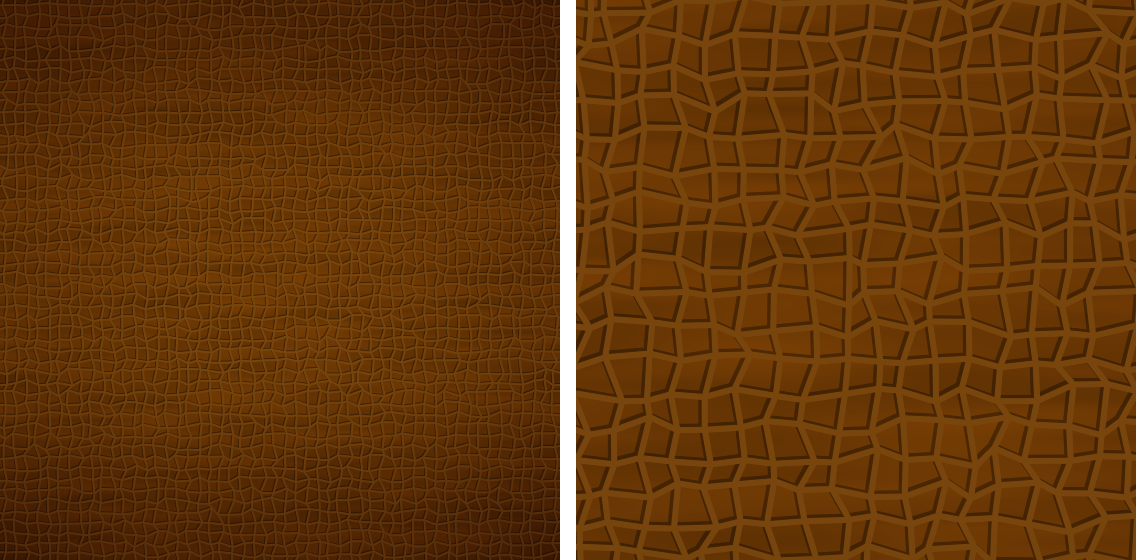
Left, the full canvas; right, a detail of the centre.
Give the GLSL for this texture, as a Shadertoy shader.

```glsl
// Brown embossed leather: a wrapped lattice of jittered corners joined by
// straight ridges, each casting a thin shadow up and to the left, over
// horizontally streaked hide with a soft periodic darkening at the borders.
#define CELLS 52.0
#define JITTER 0.31
#define RIDGE_HALF_WIDTH 0.095
#define SHADOW_SHIFT 0.10
#define SHADOW_STRENGTH 0.34
#define STREAK_STRENGTH 0.30
#define HIDE_DARK vec3(0.255, 0.105, 0.010)
#define HIDE_LIGHT vec3(0.415, 0.215, 0.014)
#define RIDGE_DARK vec3(0.320, 0.165, 0.040)
#define RIDGE_LIGHT vec3(0.470, 0.272, 0.050)

const float TAU = 6.2831853;

float hash(vec2 p) {
    return fract(sin(dot(p, vec2(127.1, 311.7))) * 43758.5453);
}

// Value noise that wraps after a whole number of cells
float wrappedNoise(vec2 uv, vec2 period) {
    vec2 p = uv * period;
    vec2 id = floor(p);
    vec2 f = smoothstep(0.0, 1.0, p - id);
    vec2 a = mod(id, period);
    vec2 b = mod(id + 1.0, period);
    float low = mix(hash(a), hash(vec2(b.x, a.y)), f.x);
    float high = mix(hash(vec2(a.x, b.y)), hash(b), f.x);
    return mix(low, high, f.y);
}

// Displaced lattice corner, repeating across the canvas borders
vec2 corner(vec2 id) {
    vec2 w = mod(id, CELLS);
    vec2 random = vec2(hash(w + 3.7), hash(w + 61.3));
    return id + 0.5 + (random * 2.0 - 1.0) * JITTER;
}

float segmentDistance(vec2 p, vec2 a, vec2 b) {
    vec2 pa = p - a;
    vec2 ba = b - a;
    return length(pa - ba * clamp(dot(pa, ba) / dot(ba, ba), 0.0, 1.0));
}

// Distance to the nearest ridge, in lattice cells
float ridgeDistance(vec2 p) {
    vec2 id = floor(p - 0.5);
    float nearest = 1.0;
    for (int y = -1; y <= 1; y++) {
        for (int x = -1; x <= 1; x++) {
            vec2 n = id + vec2(x, y);
            vec2 start = corner(n);
            nearest = min(nearest, segmentDistance(p, start, corner(n + vec2(1, 0))));
            nearest = min(nearest, segmentDistance(p, start, corner(n + vec2(0, 1))));
        }
    }
    return nearest;
}

void mainImage(out vec4 fragColor, in vec2 fragCoord) {
    vec2 uv = fragCoord / iResolution.xy;
    vec2 p = uv * CELLS;
    float blur = 0.6 * CELLS / iResolution.y;

    // Broad central light that is periodic in both directions
    vec2 border = 0.5 + 0.5 * cos(TAU * uv);
    vec2 light = 1.0 - border * border;
    float glow = dot(light, vec2(0.30, 0.70));

    // Horizontal streaks in the hide
    float streak = 0.6 * wrappedNoise(uv, vec2(7.0, 46.0))
                 + 0.4 * wrappedNoise(uv, vec2(11.0, 128.0)) - 0.5;
    vec3 color = mix(HIDE_DARK, HIDE_LIGHT, glow) * (1.0 + STREAK_STRENGTH * streak);

    // Shadow beside the ridges, then the ridges themselves
    float shadowDistance = ridgeDistance(p + vec2(SHADOW_SHIFT, -SHADOW_SHIFT));
    float shadow = 1.0 - smoothstep(RIDGE_HALF_WIDTH - blur, RIDGE_HALF_WIDTH + blur, shadowDistance);
    color *= 1.0 - SHADOW_STRENGTH * shadow;

    float ridge = 1.0 - smoothstep(RIDGE_HALF_WIDTH - blur, RIDGE_HALF_WIDTH + blur, ridgeDistance(p));
    color = mix(color, mix(RIDGE_DARK, RIDGE_LIGHT, glow), ridge);

    fragColor = vec4(color, 1.0);
}
```
